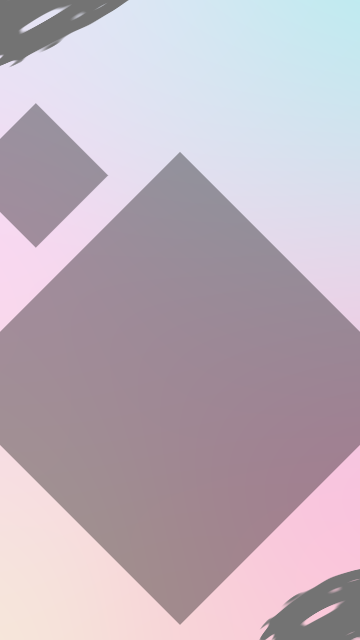
A WebGL 1 fragment shader for this background:

```glsl
precision highp float;
// Soft pastel backdrop with two translucent dark diamonds and dry brush strokes.
// The backdrop blends colour anchors by Gaussian weight; diamonds use an L1
// distance, and the strokes threshold noise stretched along their direction.

uniform vec2 u_resolution;

// Lengths are in canvas widths, origin at the lower left.
const vec3 CYAN      = vec3(0.68, 0.945, 0.94);
const vec3 SKY       = vec3(0.85, 0.91, 0.96);
const vec3 LAVENDER  = vec3(0.91, 0.89, 0.96);
const vec3 LILAC     = vec3(0.89, 0.88, 0.94);
const vec3 MIST      = vec3(0.82, 0.88, 0.93);
const vec3 MAUVE     = vec3(0.92, 0.82, 0.90);
const vec3 ORCHID    = vec3(0.99, 0.84, 0.95);
const vec3 ROSE      = vec3(0.96, 0.81, 0.90);
const vec3 BLUSH     = vec3(0.97, 0.87, 0.89);
const vec3 HOT_PINK  = vec3(0.99, 0.73, 0.87);
const vec3 CREAM     = vec3(0.96, 0.92, 0.85);
const vec3 PEACH     = vec3(0.97, 0.83, 0.84);
const vec3 SALMON    = vec3(0.98, 0.80, 0.85);
const vec3 INK       = vec3(0.45);
const float FALLOFF  = 6.0;    // sharpness of the colour anchors
const float SHADE    = 0.65;   // light passed by the diamonds

const vec2 BIG_CENTRE    = vec2(0.5, 0.699);
const float BIG_RADIUS   = 0.657;
const vec2 SMALL_CENTRE  = vec2(0.0995, 1.2905);
const float SMALL_RADIUS = 0.2007;

const vec2 TOP_TIP    = vec2(0.058, 1.60);
const vec2 TOP_DIR    = vec2(0.866, 0.5);
const float TOP_SLANT = 0.45;
const vec2 ARC_CENTRE  = vec2(1.132, -0.363);
const float ARC_RADIUS = 0.586;
const float ARC_START  = 2.37;   // angle of the stroke's tip

const vec2 COARSE_GRAIN = vec2(6.0, 45.0);
const vec2 FINE_GRAIN   = vec2(16.0, 110.0);
const float DRYNESS     = 0.55;
const float MAX_LOAD    = 0.30;
const float INK_SOFT    = 0.08;

float hash(vec2 p) {
  return fract(sin(dot(p, vec2(12.9898, 78.233))) * 43758.5453);
}

float noise(vec2 p) {
  vec2 i = floor(p), f = fract(p);
  f = f * f * (3.0 - 2.0 * f);
  return mix(mix(hash(i), hash(i + vec2(1.0, 0.0)), f.x),
             mix(hash(i + vec2(0.0, 1.0)), hash(i + 1.0), f.x), f.y);
}

// Weighted colour in rgb, weight in a.
vec4 anchor(vec2 p, vec2 centre, vec3 colour) {
  vec2 d = p - centre;
  return vec4(colour, 1.0) * exp(-FALLOFF * dot(d, d));
}

vec3 backdrop(vec2 p) {
  vec4 sum = anchor(p, vec2(1.0, 1.778), CYAN);
  sum += anchor(p, vec2(0.55, 1.70), SKY);
  sum += anchor(p, vec2(0.0, 1.70), LAVENDER);
  sum += anchor(p, vec2(0.6, 1.30), LILAC);
  sum += anchor(p, vec2(1.0, 1.40), MIST);
  sum += anchor(p, vec2(1.0, 0.90), MAUVE);
  sum += anchor(p, vec2(0.0, 1.08), ORCHID);
  sum += anchor(p, vec2(0.55, 0.80), ROSE);
  sum += anchor(p, vec2(0.0, 0.50), BLUSH);
  sum += anchor(p, vec2(1.0, 0.38), HOT_PINK);
  sum += anchor(p, vec2(0.0, 0.0), CREAM);
  sum += anchor(p, vec2(0.55, 0.05), PEACH);
  sum += anchor(p, vec2(1.0, 0.0), SALMON);
  return sum.rgb / sum.a;
}

float diamond(vec2 p, vec2 centre, float radius, float pixel) {
  vec2 d = abs(p - centre);
  return 1.0 - smoothstep(-pixel, pixel, d.x + d.y - radius);
}

// Ink cover at q: x runs along the stroke from its tip, y inward from its edge.
float brush(vec2 q) {
  float bristle = 0.6 * noise(q * COARSE_GRAIN) + 0.4 * noise(q * FINE_GRAIN);
  float load = min(min(q.x * 7.0, q.y * 14.0), MAX_LOAD);
  return smoothstep(-INK_SOFT, INK_SOFT, bristle + load - DRYNESS);
}

void main() {
  vec2 p = gl_FragCoord.xy / u_resolution.x;
  float pixel = 1.0 / u_resolution.x;
  vec3 colour = backdrop(p);

  // Diamonds
  float shape = max(diamond(p, BIG_CENTRE, BIG_RADIUS, pixel),
                    diamond(p, SMALL_CENTRE, SMALL_RADIUS, pixel));
  colour *= mix(1.0, SHADE, shape);

  // Straight stroke in the upper left corner
  vec2 d = p - TOP_TIP;
  float depth = dot(d, vec2(-TOP_DIR.y, TOP_DIR.x)) + 0.01;
  float ink = brush(vec2(dot(d, TOP_DIR) + TOP_SLANT * depth + 0.02, depth));

  // Curved stroke in the lower right corner
  d = p - ARC_CENTRE;
  float along = (ARC_START - atan(d.y, d.x)) * ARC_RADIUS;
  ink = max(ink, brush(vec2(along, ARC_RADIUS - length(d))));

  gl_FragColor = vec4(mix(colour, INK, ink), 1.0);
}
```
